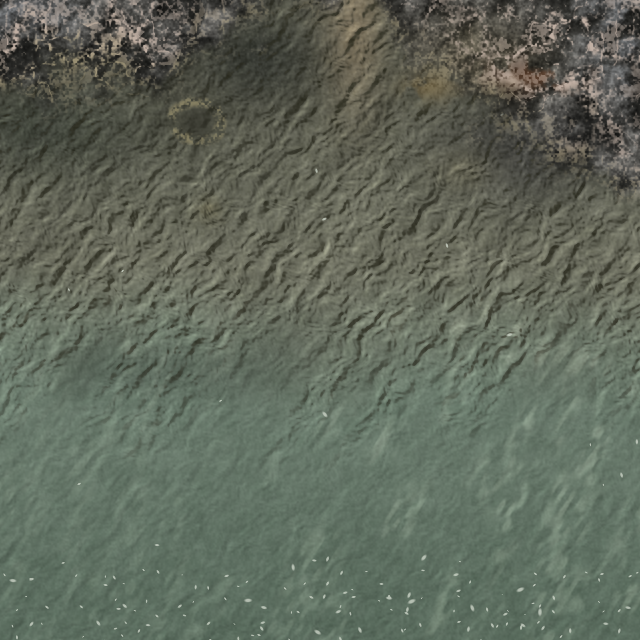
Reproduce this texture procedurally as a three.js fragment shader.

```glsl
varying vec2 vUv;

float hash(vec2 p) {
  vec3 q = fract(vec3(p.xyx) * 0.1031);
  q += dot(q, q.yzx + 33.33);
  return fract((q.x + q.y) * q.z);
}

float noise(vec2 p) {
  vec2 i = floor(p), f = fract(p);
  f = f * f * (3.0 - 2.0 * f);
  return mix(mix(hash(i), hash(i + vec2(1, 0)), f.x),
             mix(hash(i + vec2(0, 1)), hash(i + vec2(1, 1)), f.x), f.y);
}

float fbm(vec2 p) {
  float sum = 0.0, amp = 0.5;
  for (int i = 0; i < 5; i++) {
    sum += amp * noise(p);
    p = mat2(1.6, 1.2, -1.2, 1.6) * p + 7.3;
    amp *= 0.5;
  }
  return sum;
}

// x runs along the given direction, y across it
vec2 turn(vec2 p, float angle) {
  float c = cos(angle), s = sin(angle);
  return vec2(c * p.x + s * p.y, c * p.y - s * p.x);
}

float spot(vec2 p, vec2 centre, vec2 size) {
  vec2 d = (p - centre) / size;
  return exp(-dot(d, d));
}

float crease(vec2 p) {
  return 1.0 - abs(2.0 * noise(p) - 1.0);
}

float rippleHeight(vec2 p) {
  p += 0.014 * vec2(noise(p * 36.0), noise(p * 36.0 + 40.0));
  return 0.6 * noise(turn(p, 0.95) * vec2(30, 78)) + 0.35 * noise(turn(p, 0.7) * vec2(70, 150) + 9.0)
       + 0.22 * noise(p * 230.0);
}

// Lower edge of the rocks, open at the sandy channel
float shoreline(float x) {
  float left = 0.86 + 0.15 * smoothstep(0.2, 0.52, x);
  float right = mix(1.08, 0.87, smoothstep(0.55, 0.66, x)) - 0.17 * smoothstep(0.64, 0.98, x);
  return mix(left, right, smoothstep(0.53, 0.57, x));
}

float flecks(vec2 p) {
  float sum = 0.0;
  for (int i = 0; i < 3; i++) {
    vec2 g = p * (29.0 + 10.0 * float(i)) + 13.7 * float(i);
    vec2 id = floor(g);
    vec2 d = fract(g) - 0.2 - 0.6 * vec2(hash(id + 5.0), hash(id + 17.0));
    d = turn(d, hash(id + 31.0) * 40.0) * vec2(0.6, 1.2);
    float density = 0.25 * (1.0 - smoothstep(0.03, 0.17, p.y)) + 0.002;
    float size = 0.04 + 0.08 * hash(id + 71.0);
    sum += step(hash(id + 3.0), density) * (1.0 - smoothstep(size * 0.4, size + 0.03, length(d)));
  }
  return min(sum, 1.0);
}

void main() {
  vec2 p = vUv;
  float broad = fbm(p * 4.0 + 3.0);
  float fine = fbm(p * 42.0);
  float grain = noise(p * 180.0) + noise(p * 320.0 + 11.0) - 1.0;

  // Green depth fading to olive shallows
  vec3 col = mix(vec3(0.35, 0.42, 0.365), vec3(0.405, 0.47, 0.415), smoothstep(0.0, 0.36, p.y));
  col = mix(col, vec3(0.40, 0.405, 0.35), smoothstep(0.34, 0.60, p.y + 0.12 * (broad - 0.5)));
  col = mix(col, vec3(0.31, 0.31, 0.265), 0.7 * smoothstep(0.68, 0.9, p.y));
  col *= 1.0 - 0.16 * spot(p, vec2(0.25, 0.42), vec2(0.17, 0.045));
  col = mix(col, vec3(0.20, 0.22, 0.19), 0.7 * spot(p, vec2(0.06, 0.80), vec2(0.17, 0.08)));
  col = mix(col, vec3(0.18, 0.19, 0.17), 0.8 * spot(p, vec2(0.40, 0.91), vec2(0.1, 0.07)));
  col = mix(col, vec3(0.20, 0.20, 0.195), 0.8 * spot(p, vec2(0.83, 0.77), vec2(0.13, 0.08)));
  col = mix(col, vec3(0.47, 0.43, 0.35), 0.9 * spot(p, vec2(0.555, 0.97), vec2(0.045, 0.14)));
  col = mix(col, vec3(0.45, 0.44, 0.36), 0.6 * spot(p, vec2(0.72, 0.735), vec2(0.045, 0.03)));
  col = mix(col, vec3(0.48, 0.43, 0.27), 0.6 * fine * spot(p, vec2(0.325, 0.67), vec2(0.02)));

  // Diagonal bands and embossed ripples
  float bands = noise(turn(p, 0.95) * vec2(5, 22) + 2.0);
  float relief = rippleHeight(p) - rippleHeight(p + vec2(-0.0036, 0.0032));
  float rough = smoothstep(0.30, 0.58, p.y + 0.2 * (bands - 0.5));
  col *= 1.0 + relief * mix(0.26, 0.8, rough);
  float trough = smoothstep(0.04, 0.30, -relief) * rough * smoothstep(-0.2, 0.7, bands);
  col = mix(col, vec3(0.19, 0.19, 0.14), 0.75 * trough);
  col *= 1.0 + 0.16 * (bands - 0.5) * smoothstep(0.25, 0.55, p.y);

  // Pale wisps under the smooth surface
  vec2 w = turn(p + 0.02 * fbm(p * 14.0), 1.25);
  float streak = smoothstep(0.3, 0.9, noise(turn(p, 1.0) * vec2(45, 130)));
  float wisp = smoothstep(0.35, 0.9, noise(w * vec2(10, 34))) * streak;
  float calm = 1.0 - smoothstep(0.45, 0.8, p.y);
  col += vec3(0.10, 0.10, 0.09) * wisp * calm * (0.55 + 0.6 * smoothstep(0.3, 0.75, p.x));
  col += 0.06 * (fine - 0.48) + mix(0.028, 0.045, rough) * grain;

  // Rock mass
  vec2 warp = p + 0.02 * vec2(fbm(p * 24.0) - 0.5, fbm(p * 24.0 + 50.0) - 0.5);
  float edge = p.y - shoreline(p.x) + 0.18 * (fbm(p * 12.0 + 20.0) - 0.5);
  float rock = smoothstep(-0.035, 0.04, edge);
  float facets = fbm(warp * 23.0 + 8.0);
  float slope = facets - fbm(warp * 23.0 + vec2(7.9, 8.12));
  vec3 stone = mix(vec3(0.13, 0.13, 0.125), vec3(0.36, 0.355, 0.345), smoothstep(0.28, 0.68, facets));
  float slate = spot(p, vec2(0.98, 0.95), vec2(0.08, 0.1)) + spot(p, vec2(0.03, 0.98), vec2(0.09, 0.05));
  stone = mix(stone, vec3(0.43, 0.45, 0.48), 0.6 * slate * smoothstep(0.35, 0.6, facets));
  stone = mix(stone, vec3(0.34, 0.31, 0.23), 0.6 * spot(p, vec2(0.74, 0.91), vec2(0.11, 0.07)));
  stone *= 1.0 + 2.6 * slope + 0.4 * grain;
  col = mix(col, stone, 0.9 * rock);

  // Ochre weed and rust stains
  float weed = spot(p, vec2(0.67, 0.865), vec2(0.04, 0.022));
  col = mix(col, vec3(0.42, 0.36, 0.23), 0.7 * weed * smoothstep(0.3, 0.6, fine));
  float rust = spot(p, vec2(0.84, 0.88), vec2(0.07, 0.025));
  col = mix(col, vec3(0.40, 0.25, 0.16), 0.65 * rust * smoothstep(0.4, 0.62, fine));

  // Barnacle crust scattered in grains along the cracks
  float vein = max(smoothstep(0.78, 0.98, crease(warp * 19.0 + 4.0)),
                   0.85 * smoothstep(0.78, 0.98, crease(warp * 44.0 + 60.0)));
  float cover = 0.5 + 0.5 * spot(p, vec2(0.12, 0.91), vec2(0.15, 0.08))
              + 0.35 * spot(p, vec2(0.88, 0.93), vec2(0.1, 0.1));
  float grit = smoothstep(-0.45, 0.55, grain + 1.5 * (fine - 0.48));
  float scatter = smoothstep(0.1, 0.75, grain + 2.5 * (fine - 0.45));
  float crust = max(vein * grit * 1.25, 0.6 * scatter) * smoothstep(-0.05, 0.03, edge) * cover;
  vec3 shell = mix(vec3(0.62, 0.58, 0.46), vec3(0.78, 0.71, 0.66), smoothstep(0.0, 0.1, edge));
  col = mix(col, shell, min(crust, 0.95));

  // Sunken ring of crust
  float ring = abs(length((warp - vec2(0.305, 0.81)) * vec2(1, 1.25)) - 0.038);
  col = mix(col, vec3(0.18, 0.18, 0.15), 0.6 * spot(p, vec2(0.305, 0.81), vec2(0.035)));
  col = mix(col, vec3(0.57, 0.54, 0.41), 0.8 * (1.0 - smoothstep(0.002, 0.014, ring)) * grit);

  // Foam flecks
  col = mix(col, vec3(0.80, 0.83, 0.78), 0.8 * flecks(p) * (1.0 - rock));
  gl_FragColor = vec4(clamp(col, 0.0, 1.0), 1.0);
}
```
